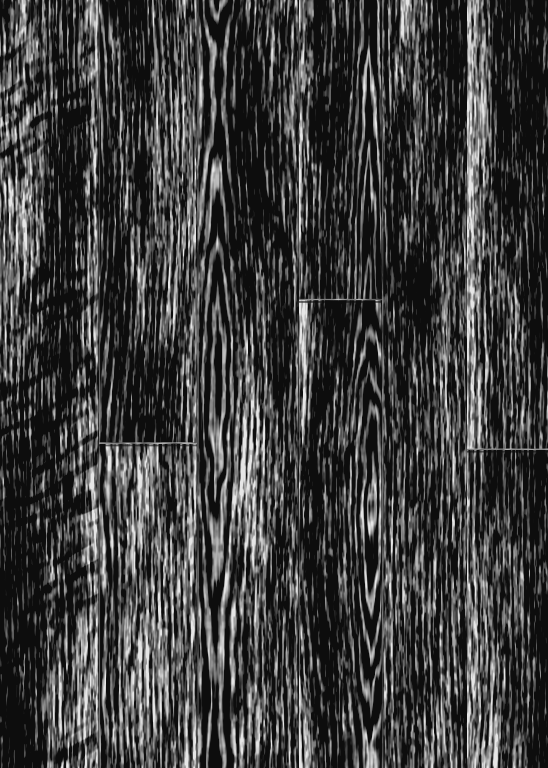
Reproduce this texture procedurally as a Shadertoy shader.

```glsl
// Dark stained oak planks with pale, limed grain streaks and cathedral figure.
#define STREAK_DENSITY 440.0  // streak columns per canvas height
#define STREAK_RATE 26.0      // breaks along each streak
#define PORE_DENSITY 500.0
#define PORE_RATE 110.0
#define RING_DENSITY 128.0    // growth rings per canvas height
#define HEART_WIDTH 0.021     // half width of the cathedral figure
#define RING_POINT 1.4        // lower values sharpen the arch tips
#define FLECKED_PLANK 0
#define MID_GRAY 0.175
#define CONTRAST 1.55
#define BLACK_STAIN 0.05
#define WHITE_LIME 0.9

// Per plank: edges, butt joint height, heart position and brighter side.
const float EDGE[7] = float[7](0.0, 0.18, 0.36, 0.545, 0.697, 0.853, 1.0);
const float JOINT[6] = float[6](-1.0, 0.423, -1.0, 0.61, -1.0, 0.415);
const float HEART[6] = float[6](-0.9, -0.05, 0.2, 0.85, 1.9, -1.1);
const float BRIGHT_SIDE[6] = float[6](1.0, 1.0, 1.0, -1.0, 0.0, -1.0);

float hash(vec2 p) {
    return fract(sin(dot(p, vec2(127.1, 311.7))) * 43758.5453);
}

float noise(vec2 p) {
    vec2 i = floor(p), f = fract(p);
    f = f * f * (3.0 - 2.0 * f);
    return mix(mix(hash(i), hash(i + vec2(1, 0)), f.x),
               mix(hash(i + vec2(0, 1)), hash(i + vec2(1, 1)), f.x), f.y);
}

// One column of noise with crisp ends, shifted so breaks never line up.
float strand(float column, float y) {
    y += 19.0 * hash(vec2(column, 7.0));
    float i = floor(y);
    return mix(hash(vec2(column, i)), hash(vec2(column, i + 1.0)),
               smoothstep(0.2, 0.8, fract(y)));
}

float strands(vec2 p) {
    float i = floor(p.x);
    return mix(strand(i, p.y), strand(i + 1.0, p.y), smoothstep(0.1, 0.9, fract(p.x)));
}

float line(float distance, float halfWidth) {
    return 1.0 - smoothstep(halfWidth, halfWidth + 1.0 / iResolution.y, abs(distance));
}

void mainImage(out vec4 fragColor, in vec2 fragCoord) {
    vec2 uv = fragCoord / iResolution.xy;
    vec2 p = fragCoord / iResolution.y;
    float aspect = iResolution.x / iResolution.y;

    // Find the plank and its local coordinates.
    int id = 0;
    for (int i = 1; i < 6; i++) if (uv.x > EDGE[i]) id = i;
    float left = EDGE[id] * aspect;
    float width = (EDGE[id + 1] - EDGE[id]) * aspect;
    float across = (p.x - left) / width;
    float seed = 3.0 + 13.7 * float(id) + 5.3 * step(JOINT[id], uv.y);

    // Slice through wavering growth rings: arches near the heart, lines beyond.
    float warp = 0.007 * (noise(vec2(p.x * 18.0, p.y * 4.0 + seed)) - 0.5)
               + 0.0015 * (noise(vec2(p.x * 50.0, p.y * 24.0 + seed)) - 0.5);
    float fromHeart = p.x - left - HEART[id] * width + warp;
    float heart = exp(-pow(fromHeart / HEART_WIDTH, 2.0));
    float depth = 0.003 + 0.045 * noise(vec2(seed, p.y * 2.6 + seed));
    float ring = pow(pow(abs(fromHeart), RING_POINT) + pow(depth, RING_POINT), 1.0 / RING_POINT);

    // Vertical fibres fray the arches and small waves bend them.
    float fray = strands(vec2(p.x * 300.0, p.y * 22.0)) - 0.5;
    float wave = noise(vec2(p.x * 55.0, p.y * 26.0 + seed)) - 0.5;
    ring += heart * (0.0035 * fray + 0.005 * wave);
    float rings = sin(6.2832 * RING_DENSITY * ring);

    // Broken streaks and short pores follow the fibres.
    float fibre = mix(ring, abs(fromHeart), 0.6);
    float streak = strands(vec2(fibre * STREAK_DENSITY + seed * 9.0, p.y * STREAK_RATE)) - 0.5;
    float pore = strands(vec2(fibre * PORE_DENSITY + seed * 5.0, p.y * PORE_RATE)) - 0.5;
    float grain = 0.54 * streak + 0.36 * pore + 0.11 * rings;
    grain = mix(grain, 0.32 * rings + 0.45 * grain - 0.06, heart);

    // Broad worn and dark patches, with a pale band on one side.
    float patches = 0.38 * (noise(vec2(across * 2.6 + seed, p.y * 3.0 + seed)) - 0.5)
                  + 0.24 * (noise(vec2(across * 7.0 + seed, p.y * 8.0)) - 0.5);
    float side = BRIGHT_SIDE[id];
    float fromSide = side > 0.0 ? 1.0 - across : across;
    float band = 0.27 * abs(side) * exp(-fromSide / 0.16) - 0.035;
    float value = grain + patches * (1.0 - 0.5 * heart) + band;

    // Slanted dark medullary flecks, gathered in drifts.
    if (id == FLECKED_PLANK) {
        float fleck = noise(vec2((p.x + p.y) * 20.0, (p.y - 0.6 * p.x + 3.0 * warp) * 85.0));
        float drift = smoothstep(0.25, 0.7, noise(p * vec2(16.0, 8.0) + 31.0));
        value -= 0.24 * drift * smoothstep(0.5, 0.85, fleck);
    }
    float gray = clamp(MID_GRAY + CONTRAST * value, BLACK_STAIN, WHITE_LIME);

    // Seams: a dark groove with a thin, worn pale lip.
    float fromLeft = p.x - left;
    float fromRight = width - fromLeft;
    float worn = 0.15 + 0.5 * noise(vec2(seed, p.y * 30.0));
    if (id < 5) gray = mix(gray, BLACK_STAIN, 0.6 * line(fromRight, 0.0006));
    if (id > 0) gray = mix(gray, max(gray, worn), 0.7 * line(fromLeft - 0.001, 0.0003));
    float fromJoint = uv.y - JOINT[id];
    gray = mix(gray, BLACK_STAIN, 0.6 * line(fromJoint + 0.003, 0.0006));
    gray = mix(gray, 0.3 + 0.5 * noise(vec2(p.x * 150.0, seed)), line(fromJoint, 0.0003));

    fragColor = vec4(vec3(gray), 1.0);
}
```
